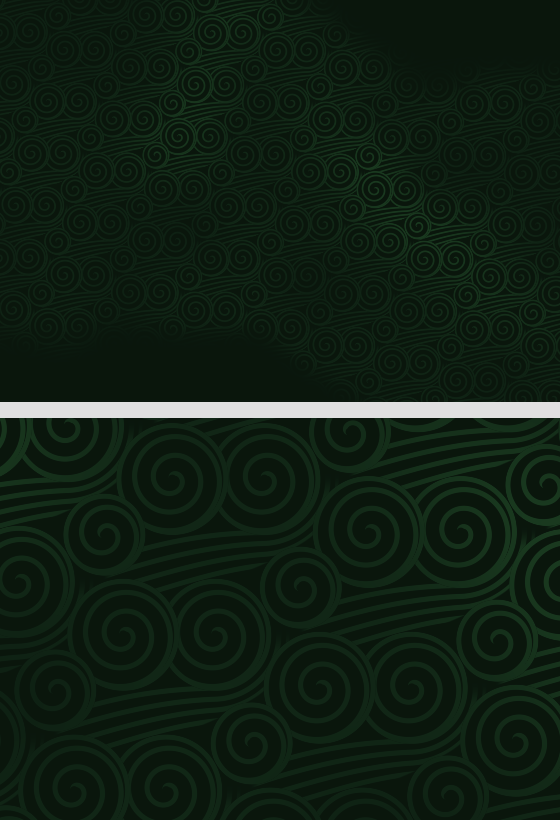
Top, the full canvas; bottom, a detail of the centre.
This pattern is drawn by a WebGL 2 fragment shader. Its source:

```glsl
#version 300 es
precision highp float;
// Dark green cloud scrolls: a slanted lattice of groups, each with two large
// spirals, one small spiral and a sweeping tail. Discs cover the tails behind
// them; soft glows and noise light the lines and fade them at two corners.

uniform vec2 u_resolution;
out vec4 outColor;

const float TAU = 6.2831853;
const float HALF_LINE = 0.048;

float hash(vec2 p) {
    p = fract(p * vec2(0.1031, 0.1137));
    p += dot(p, p.yx + 33.3);
    return fract((p.x + p.y) * p.x * 7.13);
}

float noise(vec2 p) {
    vec2 cell = floor(p), f = fract(p);
    f = f * f * (3.0 - 2.0 * f);
    return mix(mix(hash(cell), hash(cell + vec2(1, 0)), f.x),
               mix(hash(cell + vec2(0, 1)), hash(cell + vec2(1, 1)), f.x), f.y);
}

float segmentDistance(vec2 p, vec2 a, vec2 b) {
    vec2 ab = b - a;
    return length(p - a - ab * clamp(dot(p - a, ab) / dot(ab, ab), 0.0, 1.0));
}

float stroke(float dist, float soft) {
    return 1.0 - smoothstep(HALF_LINE - soft, HALF_LINE + soft, dist);
}

// Distance to a ring whose inside winds inward to a rounded centre
float spiralDistance(vec2 p, float radius) {
    float r = length(p), gap = 0.35;
    float turn = fract((r - radius) / gap + atan(p.y, p.x) / TAU + 0.85);
    float arm = abs(turn - 0.5) * gap;
    arm = max(arm, max(r - radius, 0.13 - r));
    return min(arm, abs(r - radius));
}

// Paints an opaque spiral disc; layer holds line strength and coverage
void paintDisc(inout vec2 layer, vec2 p, float radius, float soft) {
    float edge = radius + HALF_LINE;
    float cover = 1.0 - smoothstep(edge - soft, edge + soft, length(p));
    vec2 disc = vec2(stroke(spiralDistance(p, radius), soft), 1.0);
    layer = mix(layer, disc, cover);
}

// Flowing lines that sweep under the pair and thin out on its right side
float tailLines(vec2 p, float soft) {
    vec2 q = p - vec2(1.72, 0.0);
    float depth = q.x < 0.0 ? -q.y - 0.06 * q.x * q.x : length(q);
    float rightward = smoothstep(-0.8, 2.6, p.x);
    float width = mix(0.86, 0.56, rightward);
    float level = (depth - 1.0) / width;
    float dist = abs(fract(level * 3.0 + 0.5) - 0.5) * width / 3.0;
    float lastLevel = mix(1.16, 0.72, smoothstep(1.2, 2.4, p.x));
    float inside = step(-0.16, level)
                 * (1.0 - smoothstep(lastLevel - 0.06, lastLevel, level));
    float ends = smoothstep(-1.3, -1.1, p.x) * (1.0 - smoothstep(-0.4, 0.1, p.y));
    return stroke(dist, soft) * inside * ends;
}

float scrollPattern(vec2 p, float soft) {
    mat2 lattice = mat2(3.67, -0.99, 0.918, 2.91);
    vec2 origin = vec2(3.59, 19.76);
    vec2 nearest = round(inverse(lattice) * (p - origin - vec2(0.35, -0.4)));
    float tails = 0.0;
    vec2 discs = vec2(0.0);
    for (int row = 1; row >= -1; row--) {
        for (int column = -1; column <= 1; column++) {
            vec2 q = p - origin - lattice * (nearest + vec2(column, row));
            tails = max(tails, tailLines(q, soft));
            paintDisc(discs, q - vec2(1.72, 0.0), 1.0, soft);
            paintDisc(discs, q, 1.0, soft);
            paintDisc(discs, q + vec2(1.27, 1.04), 0.72, soft);
        }
    }
    return discs.x + tails * (1.0 - discs.y);
}

// Lines vanish at the upper right and the lower left
float cornerFade(vec2 uv) {
    float wobble = 0.06 * (noise(uv * 9.0) - 0.5);
    float top = 1.05 - 0.23 * smoothstep(0.45, 0.78, uv.x) + wobble;
    float bottom = 0.14 - 0.22 * smoothstep(0.42, 0.78, uv.x) + wobble;
    return smoothstep(bottom - 0.02, bottom + 0.07, uv.y)
         * (1.0 - smoothstep(top - 0.08, top + 0.03, uv.y));
}

// Diagonal glows over a patchy base
float lineLight(vec2 uv) {
    float left = segmentDistance(uv, vec2(0.43, 0.93), vec2(0.31, 0.64));
    float right = segmentDistance(uv, vec2(0.58, 0.71), vec2(0.9, 0.2));
    float glow = exp(-left * left * 130.0) + exp(-right * right * 130.0);
    float patches = noise(uv * vec2(9.0, 7.0) + 4.0);
    return clamp(0.3 * patches + glow * (0.35 + 0.4 * patches), 0.0, 1.0);
}

void main() {
    vec2 uv = gl_FragCoord.xy / u_resolution;
    float unitsPerHeight = 22.53;
    vec2 p = gl_FragCoord.xy / u_resolution.y * unitsPerHeight;
    float soft = 0.6 * unitsPerHeight / u_resolution.y;

    vec3 ground = vec3(0.038, 0.087, 0.049);
    vec3 dimLine = vec3(0.054, 0.125, 0.073);
    vec3 brightLine = vec3(0.1, 0.225, 0.122);
    vec3 lineColor = mix(dimLine, brightLine, lineLight(uv));
    float line = scrollPattern(p, soft) * cornerFade(uv);
    outColor = vec4(mix(ground, lineColor, line), 1.0);
}
```
